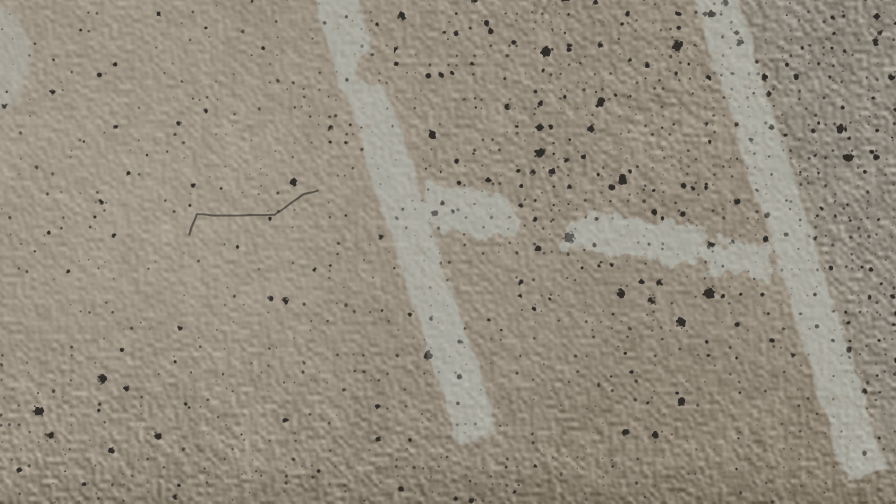
Write a WebGL 1 fragment shader that draws this texture.

```glsl
precision highp float;
uniform vec2 u_resolution;

// Palette
const vec3 SAND = vec3(0.615, 0.580, 0.525);
const vec3 BROWN = vec3(0.555, 0.515, 0.455);
const vec3 GREY = vec3(0.555, 0.540, 0.500);
const vec3 PAINT = vec3(0.675, 0.675, 0.640);
const vec3 PIT = vec3(0.15, 0.14, 0.125);

// Painted bars, in canvas heights
const vec2 LEFT_TOP = vec2(0.650, 1.050);
const vec2 LEFT_END = vec2(0.949, 0.132);
const vec2 RIGHT_TOP = vec2(1.403, 1.050);
const vec2 RIGHT_END = vec2(1.720, 0.059);
const vec2 CROSS_START = vec2(0.838, 0.597);
const vec2 CROSS_END = vec2(1.530, 0.476);
const float BAR_HALF = 0.0405;

// Surface
const float GRAIN_SCALE = 115.0;
const float RELIEF = 0.16;
const float MOTTLE = 0.065;
const float EDGE_WEAR = 0.012;

float hash(vec2 p) {
  vec3 q = fract(p.xyx * vec3(0.1031, 0.1030, 0.0973));
  q += dot(q, q.yzx + 33.33);
  return fract((q.x + q.y) * q.z);
}

float noise(vec2 p) {
  vec2 i = floor(p), f = fract(p);
  f = f * f * (3.0 - 2.0 * f);
  return mix(mix(hash(i), hash(i + vec2(1.0, 0.0)), f.x),
             mix(hash(i + vec2(0.0, 1.0)), hash(i + 1.0), f.x), f.y);
}

float fbm(vec2 p) {
  float sum = 0.0, amp = 0.5;
  for (int i = 0; i < 4; i++) {
    sum += amp * noise(p);
    p = mat2(1.6, 1.2, -1.2, 1.6) * p + 7.3;
    amp *= 0.5;
  }
  return sum;
}

// Signed distance to a square-ended bar
float barDist(vec2 p, vec2 a, vec2 b, float halfWidth) {
  vec2 axis = normalize(b - a), d = p - 0.5 * (a + b);
  vec2 q = abs(vec2(dot(d, axis), dot(d, vec2(-axis.y, axis.x))));
  q -= vec2(0.5 * length(b - a), halfWidth);
  return length(max(q, 0.0)) + min(max(q.x, q.y), 0.0);
}

float lineDist(vec2 p, vec2 a, vec2 b) {
  vec2 d = p - a, e = b - a;
  return length(d - e * clamp(dot(d, e) / dot(e, e), 0.0, 1.0));
}

// Soft elliptical spot, 1 at its centre
float spot(vec2 p, vec2 centre, vec2 size) {
  vec2 d = (p - centre) / size;
  return exp(-dot(d, d));
}

// One irregular pit at most in each cell
float pits(vec2 p, float cell, float chance, float px) {
  vec2 id = floor(p / cell), f = fract(p / cell);
  vec2 centre = 0.3 + 0.4 * vec2(hash(id + 3.1), hash(id + 17.7));
  float size = hash(id + 41.3);
  float radius = cell * mix(0.06, 0.19, size * size);
  float d = length(f - centre) * cell + (noise(p * 190.0) - 0.5) * radius;
  return step(hash(id + 71.9), chance) * (1.0 - smoothstep(-px, px, d - radius));
}

// Pressed ridges confined to a soft patch
float ridges(vec2 p, vec2 centre, vec2 size, vec2 direction, float warp) {
  float phase = dot(p, direction) + 9.0 * warp;
  return sin(phase) * smoothstep(0.25, 0.8, spot(p, centre, size));
}

void main() {
  float px = 1.0 / u_resolution.y;
  vec2 p = gl_FragCoord.xy * px;
  float broad = fbm(p * 4.0), medium = fbm(p * 24.0), fine = fbm(p * 75.0);

  // Concrete tone across the slab
  float upperRight = smoothstep(0.5, 1.25, p.x) * smoothstep(0.05, 0.8, p.y);
  float beyond = smoothstep(-0.04, 0.06, p.x - 1.46 - 0.32 * (1.0 - p.y));
  float low = 1.0 - smoothstep(0.0, 0.45, p.y);
  float shade = 0.65 * smoothstep(0.2, 1.3, p.x) + 0.5 * low + (broad - 0.47) * 0.7;
  vec3 color = mix(SAND, BROWN, clamp(shade, 0.0, 1.0));
  color = mix(color, GREY, 0.75 * beyond);
  color += 0.02 * spot(p, vec2(0.35, 0.62), vec2(0.5, 0.35));
  color -= 0.05 * (1.0 - smoothstep(0.0, 0.1, p.y));

  // Worn paint
  float bars = min(barDist(p, LEFT_TOP, LEFT_END, BAR_HALF),
                   barDist(p, RIGHT_TOP, RIGHT_END, BAR_HALF));
  float cross = barDist(p, CROSS_START, CROSS_END, BAR_HALF);
  cross += 0.12 * spot(p, vec2(1.085, 0.585), vec2(0.045, 0.055));
  cross += 0.025 * spot(p, vec2(1.42, 0.50), vec2(0.08, 0.04));
  bars += 0.06 * spot(p, vec2(0.725, 0.86), vec2(0.025, 0.035));
  float wear = (medium - 0.47) * EDGE_WEAR * 2.0 + (fine - 0.47) * EDGE_WEAR;
  float d = min(bars + wear, cross + 2.2 * wear);
  float paint = 1.0 - smoothstep(-0.003 - px, 0.003 + px, d);
  paint *= 0.92 - 0.35 * smoothstep(0.52, 0.72, fine);
  float stain = length((p - vec2(-0.005, 0.885)) / vec2(0.068, 0.105)) + 0.3 * (medium - 0.47);
  paint = max(paint, 0.6 * (1.0 - smoothstep(0.8, 1.05, stain)));
  color = mix(color, PAINT, paint);

  // Lit grain, mottling and pressed ridges
  vec2 g = p * GRAIN_SCALE;
  float relief = noise(g) - noise(g + vec2(0.35, 0.55));
  float rough = mix(0.65, 1.25, clamp(0.6 * upperRight + low + beyond, 0.0, 1.0));
  color += relief * RELIEF * rough * (1.0 - 0.55 * paint);
  color += ((fine - 0.47) * 1.7 + medium - 0.47) * MOTTLE * rough * (1.0 - 0.5 * paint);
  float marks = ridges(p, vec2(1.33, 0.77), vec2(0.13, 0.08), vec2(80.0, 330.0), medium)
              + ridges(p, vec2(1.09, 0.64), vec2(0.09, 0.05), vec2(320.0, 120.0), medium)
              + ridges(p, vec2(1.085, 0.98), vec2(0.04, 0.04), vec2(340.0, -60.0), medium)
              + 0.6 * ridges(p, vec2(0.44, 0.78), vec2(0.09, 0.12), vec2(210.0, 260.0), medium);
  color += 0.035 * marks * (1.0 - paint);

  // Pits gather towards the upper right
  float crowd = clamp(upperRight + 0.35 * beyond, 0.0, 1.0);
  float holes = pits(p, 0.055, mix(0.08, 0.42, crowd), px);
  holes = max(holes, pits(p + 5.37, 0.031, mix(0.07, 0.30, crowd), px));
  holes = max(holes, 0.7 * pits(p + 9.71, 0.017, mix(0.10, 0.32, crowd + 0.4 * low), px));
  color = mix(color, PIT, holes * (0.9 - 0.35 * paint));

  // Thin bent crack
  vec2 c = p + 0.004 * (vec2(noise(p * 40.0), noise(p * 40.0 + 8.0)) - 0.5);
  float crack = min(lineDist(c, vec2(0.377, 0.535), vec2(0.389, 0.573)),
                    lineDist(c, vec2(0.389, 0.573), vec2(0.546, 0.574)));
  crack = min(crack, lineDist(c, vec2(0.546, 0.574), vec2(0.600, 0.613)));
  crack = min(crack, lineDist(c, vec2(0.600, 0.613), vec2(0.630, 0.623)));
  color = mix(color, PIT, 0.6 * (1.0 - smoothstep(0.0005, 0.0015 + px, crack)));

  gl_FragColor = vec4(clamp(color, 0.0, 1.0), 1.0);
}
```
